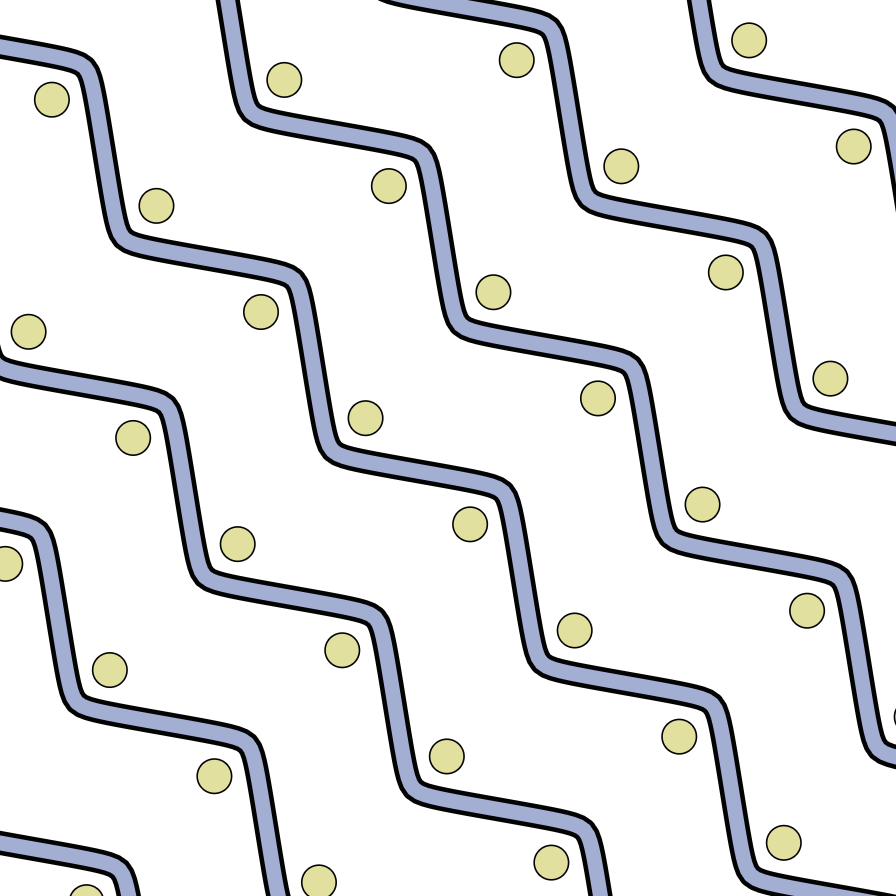
This pattern is drawn by a WebGL 1 fragment shader. Its source:

```glsl
precision highp float;
// Parallel rounded zigzag ribbons, outlined in black, descending to the right,
// with a small outlined disc in every bend. One rectangular cell is rotated,
// tiled and folded at its bends; the ribbon is a distance to a sampled wave.

uniform vec2 u_resolution;

// Layout, as fractions of the canvas height
const float TILT = 0.793;                   // clockwise, radians
const vec2 CELL = vec2(0.3326, 0.2003);     // wave period, row spacing
const vec2 ANCHOR = vec2(0.5247, 0.4148);   // centre of a disc below a crest
const float AMPLITUDE = 0.0516;
const float SHARPNESS = 0.972;              // 0 = sine, 1 = triangle
const float RIBBON_HALF = 0.0083;           // coloured core
const float OUTLINE_HALF = 0.0134;          // core plus black border
const float DISC_RADIUS = 0.0192;
const float DISC_LINE_HALF = 0.0009;

const vec3 PAPER = vec3(1.0);
const vec3 INK = vec3(0.01);
const vec3 RIBBON = vec3(0.635, 0.685, 0.825);
const vec3 DISC = vec3(0.888, 0.880, 0.620);

const float PI = 3.14159265;
const int SEGMENTS = 24;

// Smoothed triangle wave with a crest at x = 0
float waveHeight(float x) {
  float s = SHARPNESS * cos(2.0 * PI * x / CELL.x);
  return AMPLITUDE * asin(s) / asin(SHARPNESS);
}

float segmentDistance(vec2 p, vec2 a, vec2 b) {
  vec2 ab = b - a;
  float t = clamp(dot(p - a, ab) / dot(ab, ab), 0.0, 1.0);
  return length(p - a - ab * t);
}

// Distance to the half wave running from crest to trough
float waveDistance(vec2 p) {
  float stepX = 0.5 * CELL.x / float(SEGMENTS);
  float nearest = 1.0;
  vec2 a = vec2(0.0, waveHeight(0.0));
  for (int i = 1; i <= SEGMENTS; i++) {
    float x = float(i) * stepX;
    vec2 b = vec2(x, waveHeight(x));
    nearest = min(nearest, segmentDistance(p, a, b));
    a = b;
  }
  return nearest;
}

// Antialiased coverage of the region where d < 0
float coverage(float d, float pixel) {
  return clamp(0.5 - d / pixel, 0.0, 1.0);
}

void main() {
  float pixel = 1.0 / u_resolution.y;
  vec2 p = gl_FragCoord.xy * pixel - ANCHOR;

  // Rotate so that x runs along the ribbons, then wrap into one cell
  float c = cos(TILT);
  float s = sin(TILT);
  p = vec2(c * p.x - s * p.y, s * p.x + c * p.y);
  p = (fract(p / CELL + 0.5) - 0.5) * CELL;
  p.x = abs(p.x);

  // Ribbon
  float ribbon = waveDistance(p);
  vec3 color = mix(PAPER, INK, coverage(ribbon - OUTLINE_HALF, pixel));
  color = mix(color, RIBBON, coverage(ribbon - RIBBON_HALF, pixel));

  // Discs on the midline, one at the crest and one at the trough
  float center = step(0.25 * CELL.x, p.x) * 0.5 * CELL.x;
  float disc = length(p - vec2(center, 0.0)) - DISC_RADIUS;
  color = mix(color, INK, coverage(disc - DISC_LINE_HALF, pixel));
  color = mix(color, DISC, coverage(disc + DISC_LINE_HALF, pixel));

  gl_FragColor = vec4(color, 1.0);
}
```
